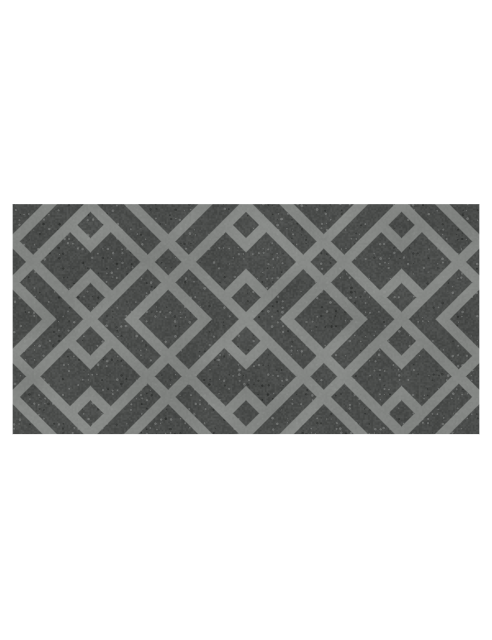
A Shadertoy shader for this pattern:

```glsl
// A wide charcoal stone panel on white, inlaid with a lattice of grey diagonal bands.
// The plane is folded into one mirrored cell, where each band is the distance to a
// 45 degree line; value noise and scattered flecks give the stone its grain.

float hash(vec2 p) {
    vec3 h = fract(p.xyx * 0.1031);
    h += dot(h, h.yzx + 33.33);
    return fract((h.x + h.y) * h.z);
}

float valueNoise(vec2 p) {
    vec2 cell = floor(p), f = fract(p);
    f = f * f * (3.0 - 2.0 * f);
    float low = mix(hash(cell), hash(cell + vec2(1, 0)), f.x);
    float high = mix(hash(cell + vec2(0, 1)), hash(cell + vec2(1, 1)), f.x);
    return mix(low, high, f.y);
}

// Distance to the nearest band centre line; one repeat is 1 wide
float latticeDistance(vec2 p) {
    vec2 q = vec2(abs(p.x - round(p.x)), abs(p.y));
    float sum = q.x + q.y, diff = q.x - q.y;

    // Main crossing diagonals
    float d = min(abs(diff), abs(sum - 1.0));
    // Large diamond, its sides running on to the panel edge
    d = min(d, min(abs(diff - 0.264), abs(sum - 0.736)));
    // Short chevrons closing the small inner and outer diamonds
    d = min(d, max(abs(sum - 0.279), diff));
    d = min(d, max(abs(diff + 0.475), sum - 0.736));
    return d * 0.7071;
}

// Signed flecks, at most one per grid cell: positive is pale, negative is a pit
float flecks(vec2 p, float density, float blur) {
    vec2 cell = floor(p);
    float seed = hash(cell + 71.0);
    vec2 center = 0.3 + 0.4 * vec2(hash(cell + 13.0), hash(cell + 37.0));
    float radius = mix(0.1, 0.28, hash(cell + 91.0));
    float dist = length(fract(p) - center);
    float spot = 1.0 - smoothstep(radius - blur, radius + blur, dist);
    return spot * step(seed, density) * (hash(cell + 53.0) < 0.65 ? 1.0 : -0.6);
}

void mainImage(out vec4 fragColor, in vec2 fragCoord) {
    float repeatSize = 0.3162 * iResolution.x;
    vec2 p = (fragCoord - vec2(0.5, 0.5013) * iResolution.xy) / repeatSize;
    float pixel = 1.0 / repeatSize;

    // Stone variation: broad clouds and fine grain
    float cloud = valueNoise(p * 5.0 + 40.0) - 0.5;
    float grain = valueNoise(p * 95.0 + 300.0) - 0.5;
    float fleck = flecks(p * 32.0 + 200.0, 0.3, 16.0 * pixel);

    vec3 stone = vec3(0.292, 0.300, 0.294) + 0.025 * cloud + 0.065 * grain + 0.13 * fleck;
    vec3 inlay = vec3(0.520, 0.530, 0.520) + 0.050 * cloud + 0.025 * grain + 0.015 * fleck;

    float band = 1.0 - smoothstep(-0.8 * pixel, 0.8 * pixel, latticeDistance(p) - 0.0328);
    vec3 color = mix(stone, inlay, band);

    // Panel outline: three repeats wide
    vec2 outside = abs(p) - vec2(1.5, 0.739);
    float margin = smoothstep(-0.6 * pixel, 0.6 * pixel, max(outside.x, outside.y));
    fragColor = vec4(mix(color, vec3(1.0), margin), 1.0);
}
```
